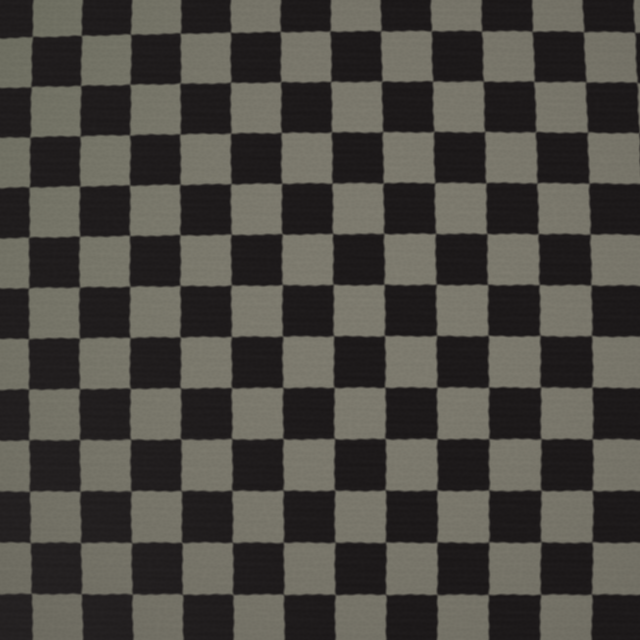
Write a Shadertoy shader that draws this pattern.

```glsl
// Woven two-tone checkerboard, about twelve and a half squares each way.
// Gently warped coordinates feed two signed square waves, whose product makes
// the checks; cellular grain, sine threads and soft shading make the cloth.

const vec3 LIGHT_YARN = vec3(0.492, 0.482, 0.434);
const vec3 DARK_YARN  = vec3(0.112, 0.100, 0.102);
const float SQUARES   = 12.51;   // squares per canvas side
const float EDGE_BLUR = 0.036;   // half width of an edge, in squares

vec2 hash22(vec2 p) {
    vec3 q = fract(p.xyx * vec3(0.1031, 0.1030, 0.0973));
    q += dot(q, q.yzx + 33.33);
    return fract((q.xx + q.yz) * q.zy);
}

// Distance to the nearest scattered point
float cellular(vec2 p) {
    vec2 cell = floor(p), local = fract(p);
    float nearest = 2.0;
    for (int y = -1; y <= 1; y++)
    for (int x = -1; x <= 1; x++) {
        vec2 offset = vec2(x, y);
        vec2 d = offset + hash22(cell + offset) - local;
        nearest = min(nearest, dot(d, d));
    }
    return sqrt(nearest);
}

// Horizontal threads as layered sines, roughly -1 to 1
float threads(vec2 uv) {
    float sway = sin(uv.x * 11.0 + uv.y * 37.0);
    return 0.5 * sin(uv.y * 640.0 + sway)
         + 0.3 * sin(uv.y * 391.0 - 2.0 * sway + uv.x * 17.0)
         + 0.2 * sin(uv.y * 233.0 + uv.x * 29.0);
}

// Canvas position to check coordinates: rows bow, columns pinch at the top
vec2 clothWarp(vec2 uv) {
    float fromWide = uv.y - 0.37;
    float fromFlat = uv.x - 0.7;
    float bow = 0.0234 * fromFlat * fromFlat * (1.25 * uv.y - 0.2);
    vec2 grid = vec2(
        (uv.x - 0.4445 + 0.006 * uv.y) * (SQUARES + 0.83 * fromWide * fromWide),
        (uv.y - 0.5547 + bow) * SQUARES);
    return grid + vec2(-0.0016, 0.0015) * grid * grid;
}

// Slight raggedness of the woven edges
vec2 edgeWobble(vec2 uv) {
    return 0.006 * sin(uv.yx * 310.0 + 3.0 * sin(uv.xy * 40.0))
         + 0.006 * sin(uv.yx * 83.0 + uv.xy * 21.0);
}

// Soft square wave: +1 in even squares, -1 in odd ones
vec2 squareWave(vec2 k, float blur) {
    vec2 signedDist = 0.5 - abs(mod(k + 0.5, 2.0) - 1.0);
    return 2.0 * smoothstep(-blur, blur, signedDist) - 1.0;
}

float checks(vec2 k, float blur) {
    vec2 wave = squareWave(k, blur);
    return 0.5 + 0.5 * wave.x * wave.y;
}

// Yarn colour with grain, threads and broad uneven lighting
vec3 shadeCloth(vec2 uv, float lightness) {
    float grain = cellular(uv * vec2(150.0, 190.0)) - 0.5;
    float thread = threads(uv);
    vec2 q = uv - vec2(0.56, 0.54);
    float vignette = 1.0 - 0.24 * dot(q, q);

    vec3 light = LIGHT_YARN * vignette * (1.0 + 0.045 * grain + 0.014 * thread);
    light += vec3(-0.008, 0.002, -0.008) * smoothstep(0.5, 0.0, uv.x) * uv.y;

    float haze = smoothstep(0.65, 0.0, uv.x) * (0.4 + 0.6 * smoothstep(0.7, 0.0, uv.y));
    vec3 dark = DARK_YARN + 0.030 * haze;
    dark += 0.007 * thread + 0.012 * grain;
    return mix(dark, light, lightness);
}

void mainImage(out vec4 fragColor, in vec2 fragCoord) {
    vec2 uv = fragCoord / iResolution.xy;
    float blur = max(EDGE_BLUR, SQUARES / min(iResolution.x, iResolution.y));
    float lightness = checks(clothWarp(uv) + edgeWobble(uv), blur);
    fragColor = vec4(shadeCloth(uv, lightness), 1.0);
}
```
